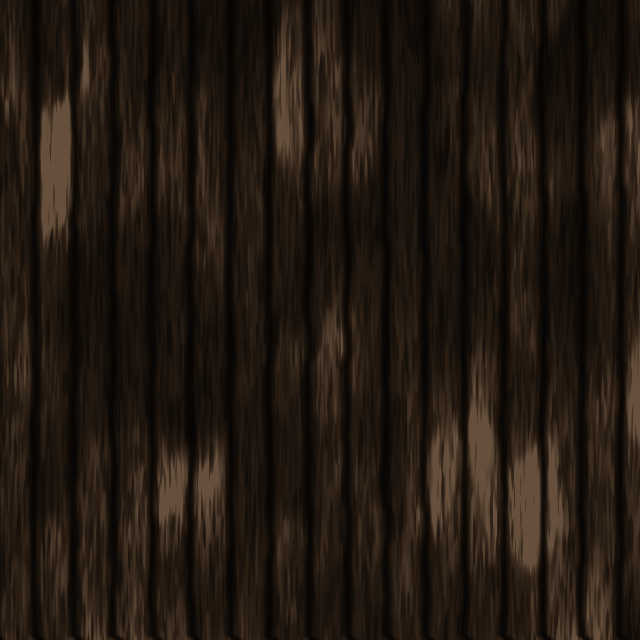
Give the GLSL for this texture, as a three.js fragment shader.

```glsl
// Dark weathered wood: narrow vertical planks with soft seams, fine grain and worn pale patches.
#define PLANKS 16.39
#define PLANK_OFFSET 0.104
#define SEAM_WIDTH 0.23
#define SEAM_DARK 0.10
#define SEAM_WOBBLE 0.10
#define GRAIN_STRENGTH 1.35
#define PATCH_CONTRAST 2.3
#define WEAR_STRENGTH 0.85
#define CELL_SHARPNESS 6.0

varying vec2 vUv;

const vec3 SHADOW = vec3(0.020, 0.013, 0.008);
const vec3 WOOD = vec3(0.160, 0.112, 0.073);
const vec3 WORN = vec3(0.360, 0.280, 0.210);

vec3 hash3(vec2 p) {
  vec3 q = vec3(dot(p, vec2(127.1, 311.7)),
                dot(p, vec2(269.5, 183.3)),
                dot(p, vec2(419.2, 371.9)));
  return fract(sin(q) * 43758.547);
}

// Smooth cellular noise: random shades blended around jittered cell points.
float cellNoise(vec2 p) {
  vec2 cell = floor(p);
  vec2 local = fract(p);
  float shade = 0.0;
  float total = 0.0;
  for (int y = -1; y <= 1; y++) {
    for (int x = -1; x <= 1; x++) {
      vec2 corner = vec2(float(x), float(y));
      vec3 rnd = hash3(cell + corner);
      vec2 d = corner + rnd.xy - local;
      float weight = exp(-CELL_SHARPNESS * dot(d, d));
      shade += weight * rnd.z;
      total += weight;
    }
  }
  return shade / total;
}

// Rounded plank face: 1 on the plank, SEAM_DARK in the gap.
float plankShade(vec2 uv) {
  float wobble = (cellNoise(uv * vec2(9.0, 16.0) + 51.0) - 0.5) * SEAM_WOBBLE;
  float notch = 0.12 * smoothstep(0.009, 0.0, uv.y);
  float across = fract(uv.x * PLANKS + PLANK_OFFSET + wobble - notch);
  float edge = 0.5 - abs(across - 0.5);
  return mix(SEAM_DARK, 1.0, smoothstep(0.0, SEAM_WIDTH, edge));
}

// Fine upright fibres, centred on zero.
float woodGrain(vec2 uv) {
  float fine = cellNoise(uv * vec2(300.0, 26.0) + 7.0);
  float coarse = cellNoise(uv * vec2(135.0, 13.0) + 23.0);
  return 0.65 * fine + 0.35 * coarse - 0.5;
}

void main() {
  // Broad stains and plank-sized patches
  float broad = cellNoise(vUv * vec2(5.0, 3.5) + 13.0);
  float local = cellNoise(vUv * vec2(14.0, 6.0) + 37.0);
  float stain = 0.45 * broad + 0.55 * local;

  // Tone: 0 is shadow, 1 is wood, 2 is worn wood
  float tone = 0.92 * exp(PATCH_CONTRAST * (stain - 0.5));
  tone += WEAR_STRENGTH * smoothstep(0.66, 0.95, stain);
  tone *= 1.0 + GRAIN_STRENGTH * woodGrain(vUv);
  tone *= plankShade(vUv);

  vec3 color = mix(SHADOW, WOOD, clamp(tone, 0.0, 1.0));
  color = mix(color, WORN, clamp(tone - 1.0, 0.0, 1.2));
  gl_FragColor = vec4(color, 1.0);
}
```
